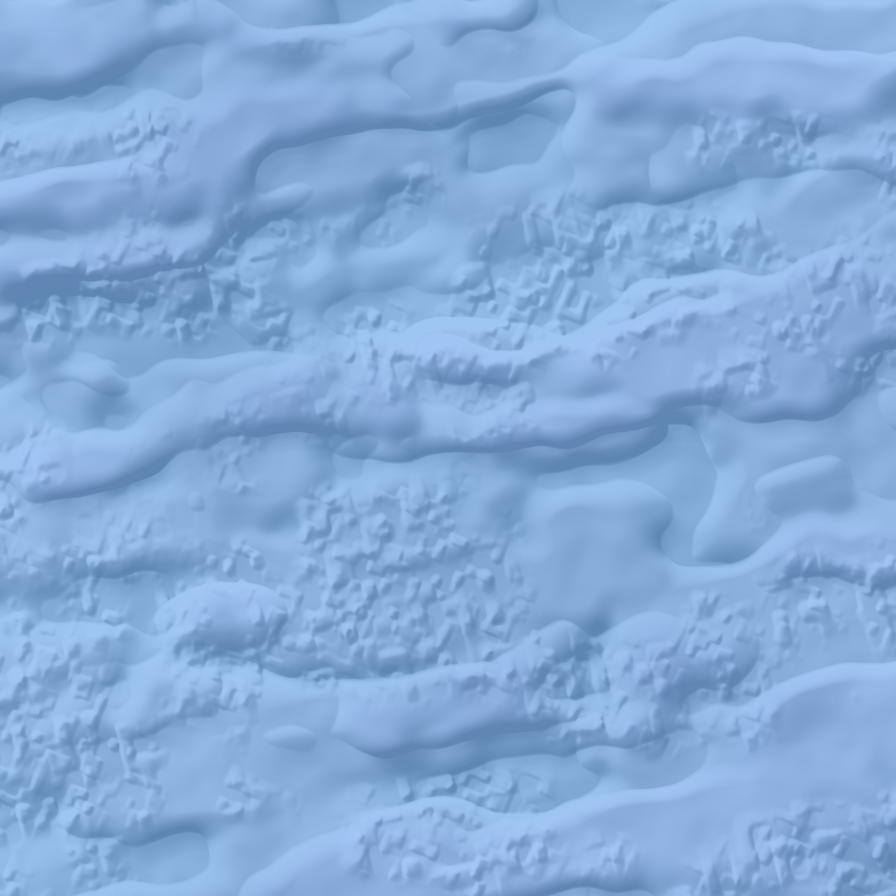
Reproduce this texture procedurally as a WebGL 2 fragment shader.

```glsl
#version 300 es
precision highp float;
// Pale blue trowelled plaster: long, slightly tilted slabs with soft lower edges,
// broad lumps and clusters of small grains. All parts form one height field,
// shaded by its slope toward a light at the upper left plus a soft cast shadow.

#define TILT 0.15            // rise of the strokes to the right, radians
#define SLAB_HEIGHT 0.0125   // thickness of the plaster layers
#define LUMP_HEIGHT 0.0085   // broad undulation
#define GRAIN_HEIGHT 0.0064  // small rough grains
#define RELIEF 2.2           // strength of the slope shading
#define SHADOW 0.36          // depth of the shadow below slabs
#define SOFTNESS 0.0026      // sampling distance of the slope
#define BASE_TONE 0.65       // tone of a flat surface
#define DARK_BLUE vec3(0.37, 0.52, 0.70)
#define LIGHT_BLUE vec3(0.62, 0.77, 0.95)

uniform vec2 u_resolution;
out vec4 fragColour;

const vec2 TO_LIGHT = vec2(-0.60, 0.80);

float hash(vec2 cell) {
    uvec2 u = uvec2(ivec2(cell)) * uvec2(1597u, 3797u);
    uint n = (u.x ^ u.y) * 747796u + 28913u;
    n = ((n >> 15u) ^ n) * 277803u;
    n = ((n >> 13u) ^ n) * 668265u;
    return float((n ^ (n >> 16u)) & 0xffffu) / 65535.0;
}

float noise(vec2 p) {
    vec2 cell = floor(p), f = fract(p);
    vec2 s = f * f * f * (f * (f * 6.0 - 15.0) + 10.0);
    float low = mix(hash(cell), hash(cell + vec2(1, 0)), s.x);
    float high = mix(hash(cell + vec2(0, 1)), hash(cell + vec2(1, 1)), s.x);
    return mix(low, high, s.y);
}

vec2 turn(vec2 p, float angle) {
    float c = cos(angle), s = sin(angle);
    return vec2(c * p.x + s * p.y, c * p.y - s * p.x);
}

// Overlapping slabs: crisp at the foot, rounded toward the top.
float slabs(vec2 p) {
    vec2 q = turn(p, TILT);
    q.y += 0.05 * (noise(p * 5.0 + 31.0) - 0.5);
    float sum = 0.0;
    for (int i = 0; i < 2; i++) {
        vec2 seed = vec2(17.3, 41.7) * float(i + 1);
        float n = 0.60 * noise(q * vec2(2.6, 9.0) + seed)
                + 0.28 * noise(q * vec2(8.0, 17.0) + seed * 2.0)
                + 0.12 * noise(turn(p, 0.6) * 23.0 + seed);
        float rise = clamp((n - 0.42) / 0.17, 0.0, 1.0);
        sum += rise * (2.0 - rise);
    }
    return sum;
}

// Grains gathered in streaky clusters.
float grains(vec2 p) {
    vec2 q = turn(p, TILT);
    float cluster = 0.6 * noise(q * vec2(4.0, 11.0) + 63.0)
                  + 0.4 * noise(p * 19.0 + 5.0);
    float mask = smoothstep(0.44, 0.68, cluster);
    float coarse = smoothstep(0.45, 1.0, noise(turn(p, 0.25) * vec2(62.0, 48.0) + 9.0));
    float fine = smoothstep(0.45, 1.0, noise(turn(p, -0.4) * vec2(96.0, 78.0) + 77.0));
    return mask * (coarse + 0.55 * fine);
}

float height(vec2 p) {
    float lumps = noise(turn(p, 0.35) * vec2(11.0, 13.0) + 21.0)
                + 0.4 * noise(turn(p, -0.3) * 27.0 + 52.0);
    return SLAB_HEIGHT * slabs(p) + LUMP_HEIGHT * lumps + GRAIN_HEIGHT * grains(p);
}

void main() {
    vec2 p = gl_FragCoord.xy / min(u_resolution.x, u_resolution.y);

    // Slope facing the light, softly limited
    vec2 reach = TO_LIGHT * SOFTNESS;
    float facing = (height(p - reach) - height(p + reach)) / (2.0 * SOFTNESS);
    float lit = -RELIEF * facing;
    lit = -lit / (1.0 + abs(lit) * (lit < 0.0 ? 1.3 : 0.8));

    // Shadow from higher plaster toward the light
    float here = slabs(p);
    float block = max(slabs(p + TO_LIGHT * 0.014) - here, 0.0)
                + max(slabs(p + TO_LIGHT * 0.028) - here, 0.0);
    float shade = SHADOW * min(0.5 * block, 1.0);

    // Broad tonal drift, then a cooler tint in the hollows
    float drift = 0.20 * (noise(p * vec2(4.0, 6.0) + 88.0) - 0.5);
    float tone = clamp(BASE_TONE + 0.60 * lit - shade + drift, 0.02, 1.02);
    vec3 colour = mix(DARK_BLUE, LIGHT_BLUE, tone);
    colour += vec3(0.007, -0.003, 0.002) * (here - 1.0);
    fragColour = vec4(colour, 1.0);
}
```
